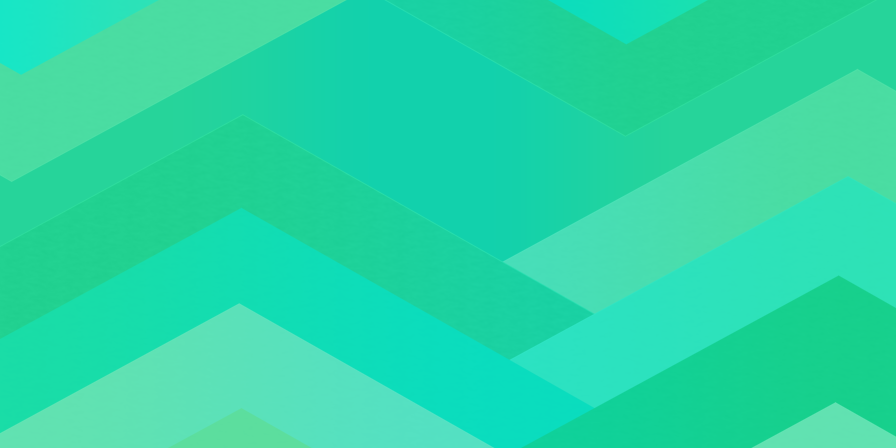
A Shadertoy shader for this background:

```glsl
// Interleaved green and turquoise chevrons with soft gradients, fine grain and thin lit rims.

const float RISE = 0.543;          // slope of edges climbing to the right
const float FALL = 0.567;          // slope of edges dropping to the right
const float ROOF = 1.0;            // chevron pointing up, filled below
const float VALLEY = -1.0;         // chevron pointing down, filled above
const float RIM_WIDTH = 0.0035;
const float RIM_GAIN = 0.07;
const float GRAIN_GAIN = 0.008;

const vec3 FIELD_EDGE  = vec3(0.15, 0.83, 0.605);
const vec3 FIELD_CORE  = vec3(0.07, 0.82, 0.675);
const vec3 LEAF        = vec3(0.13, 0.82, 0.565);
const vec3 LEAF_COOL   = vec3(0.10, 0.82, 0.640);
const vec3 EMERALD     = vec3(0.09, 0.815, 0.55);
const vec3 EMERALD_COOL= vec3(0.06, 0.82, 0.605);
const vec3 LIGHT       = vec3(0.29, 0.865, 0.635);
const vec3 LIGHT_COOL  = vec3(0.28, 0.87, 0.725);
const vec3 TEAL        = vec3(0.10, 0.865, 0.655);
const vec3 TEAL_COOL   = vec3(0.04, 0.865, 0.745);
const vec3 CYAN        = vec3(0.18, 0.885, 0.715);
const vec3 CYAN_COOL   = vec3(0.17, 0.885, 0.760);
const vec3 MINT        = vec3(0.38, 0.885, 0.695);
const vec3 MINT_COOL   = vec3(0.33, 0.880, 0.760);
const vec3 SPRING      = vec3(0.36, 0.870, 0.620);

// Signed distance to the two edges meeting at the apex; negative inside
float chevron(vec2 p, vec2 apex, float facing) {
    vec2 d = p - apex;
    float rising = (d.y - RISE * d.x) * inversesqrt(1.0 + RISE * RISE);
    float falling = (d.y + FALL * d.x) * inversesqrt(1.0 + FALL * FALL);
    return max(facing * rising, facing * falling);
}

// Layered sines make a fine, slightly slanted paper grain
float grain(vec2 p) {
    float sum = 0.0;
    float weight = 0.5;
    vec2 q = p * vec2(95.0, 190.0);
    for (int i = 0; i < 4; i++) {
        sum += weight * sin(q.x + 1.7 * sin(q.y)) * sin(q.y + 1.3 * sin(q.x * 0.7));
        q = mat2(0.8, 0.6, -0.6, 0.8) * q * 1.37 + 2.1;
        weight *= 0.7;
    }
    return sum;
}

// Lay a chevron over the colour; span holds the x range of its gradient
void paint(inout vec3 color, vec2 p, vec2 apex, float facing,
           vec3 start, vec3 end, vec2 span, float rim, float texture_) {
    float d = chevron(p, apex, facing);
    float aa = 0.75 / iResolution.y;
    vec3 fill = mix(start, end, smoothstep(span.x, span.y, p.x));
    fill += GRAIN_GAIN * texture_ * grain(p);
    fill += RIM_GAIN * rim * (1.0 - smoothstep(0.0, RIM_WIDTH, -d));
    color = mix(color, fill, 1.0 - smoothstep(-aa, aa, d));
}

void mainImage(out vec4 fragColor, in vec2 fragCoord) {
    // Canvas spans two units across and one unit up
    vec2 p = fragCoord / iResolution.xy * vec2(2.0, 1.0);

    // Field, coolest just left of centre
    float core = smoothstep(0.35, 0.88, p.x) * (1.0 - smoothstep(1.05, 1.55, p.x));
    vec3 color = mix(FIELD_EDGE, FIELD_CORE, core);

    // Valleys hanging from the top
    paint(color, p, vec2(0.026, 0.594), VALLEY, LIGHT, LIGHT, vec2(0.0, 1.0), 0.3, 0.5);
    paint(color, p, vec2(0.047, 0.833), VALLEY, TEAL_COOL + 0.04, CYAN, vec2(-0.1, 0.4), 0.0, 0.2);
    paint(color, p, vec2(1.396, 0.695), VALLEY, LEAF_COOL, LEAF, vec2(0.9, 1.5), 0.8, 0.8);
    paint(color, p, vec2(1.398, 0.901), VALLEY, TEAL_COOL, TEAL + 0.02, vec2(1.15, 1.75), 0.0, 0.2);

    // Left and right roofs alternate so their bands weave together
    paint(color, p, vec2(1.914, 0.846), ROOF, LIGHT_COOL, LIGHT, vec2(1.1, 1.9), 0.3, 0.5);
    paint(color, p, vec2(0.542, 0.745), ROOF, LEAF, LEAF_COOL, vec2(0.3, 1.3), 0.8, 1.0);
    paint(color, p, vec2(1.893, 0.607), ROOF, CYAN_COOL, CYAN, vec2(1.1, 2.0), 0.2, 0.2);
    paint(color, p, vec2(0.539, 0.536), ROOF, TEAL, TEAL_COOL, vec2(0.0, 1.15), 0.0, 0.2);
    paint(color, p, vec2(1.872, 0.385), ROOF, EMERALD_COOL, EMERALD, vec2(1.2, 1.9), 0.0, 0.5);
    paint(color, p, vec2(0.534, 0.323), ROOF, MINT, MINT_COOL, vec2(0.1, 1.0), 0.2, 0.3);
    paint(color, p, vec2(1.865, 0.102), ROOF, MINT, MINT, vec2(1.6, 2.0), 0.2, 0.3);
    paint(color, p, vec2(0.539, 0.089), ROOF, SPRING, SPRING, vec2(0.3, 0.7), 0.0, 0.3);

    fragColor = vec4(color, 1.0);
}
```
